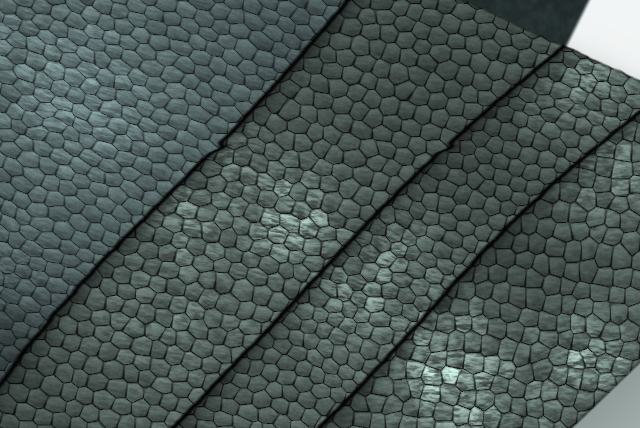
Reproduce this texture procedurally as a Shadertoy shader.

```glsl
// Overlapping sheets of dark scaled leather, fanned diagonally over a pale backdrop.
// Three bowed edge curves split the sheets; staggered jittered cells form the scales,
// and soft glows with streaked noise give each sheet its worn, glossy patches.

#define BASE_TONE 0.335
#define GAP_DEPTH 0.72
#define GAP_WIDTH 0.17
#define JITTER 0.34
#define WARP 0.012
#define SHADOW_REACH 0.022
#define SEAM_WIDTH 0.0065
#define EDGE_FRAY 0.007
#define GLOSS 1.15
#define LEATHER_TINT vec3(0.89, 1.04, 1.01)

// Foot x, slope, bow and sway of each sheet's right-hand edge
const vec4 EDGES[3] = vec4[3](
    vec4(-0.072, 0.882, -0.024, -0.020),
    vec4(0.400, 1.029, -0.035, 0.012),
    vec4(0.742, 1.016, -0.030, 0.012));
const vec3 EDGE_TOPS = vec3(1.0, 0.902, 0.746);

// Scale width, height, row angle and row stagger of each sheet
const vec4 SCALES[4] = vec4[4](
    vec4(0.046, 0.031, -0.40, 0.5),
    vec4(0.043, 0.037, -0.28, 0.5),
    vec4(0.040, 0.034, -0.33, 0.5),
    vec4(0.040, 0.042, -0.15, 0.25));

float hash(vec2 p) {
    vec3 h = fract(p.xyx * vec3(0.1031, 0.1030, 0.0973));
    h += dot(h, h.yzx + 33.33);
    return fract((h.x + h.y) * h.z);
}

float noise(vec2 p) {
    vec2 c = floor(p), f = fract(p);
    f = f * f * (3.0 - 2.0 * f);
    return mix(mix(hash(c), hash(c + vec2(1, 0)), f.x),
               mix(hash(c + vec2(0, 1)), hash(c + vec2(1, 1)), f.x), f.y);
}

float fbm(vec2 p) {
    return 0.55 * noise(p) + 0.3 * noise(p * 2.1 + 7.3) + 0.15 * noise(p * 4.3 + 2.7);
}

float glow(vec2 p, float x, float y, float radius) {
    vec2 d = (p - vec2(x, y)) / radius;
    return exp(-dot(d, d));
}

// Signed distance to a sheet edge, positive on its right
float edgeDistance(vec2 p, int i) {
    vec4 e = EDGES[i];
    float t = p.y / EDGE_TOPS[i] * 3.14159;
    float x = e.x + e.y * p.y + e.z * sin(t) + e.w * sin(2.0 * t);
    x += EDGE_FRAY * (fbm(vec2(p.y * 45.0, float(i) * 9.0)) - 0.5);
    if (i < 2) x += 0.014 * exp(-pow((p.y - 0.655) / 0.009, 2.0));
    return (x - p.x) * -0.71;
}

// Border distance, offset from the scale's centre, and its random value
vec4 scaleCell(vec2 q, float stagger) {
    float nearest = 9.0, second = 9.0, id = 0.0;
    vec2 local = vec2(0.0);
    for (int j = -1; j <= 1; j++)
    for (int i = -1; i <= 1; i++) {
        float row = floor(q.y) + float(j);
        float shift = stagger * mod(row, 2.0);
        vec2 cell = vec2(floor(q.x - shift) + float(i), row);
        vec2 wobble = vec2(hash(cell), hash(cell + 41.7)) - 0.5;
        vec2 d = q - cell - vec2(shift + 0.5, 0.5) - JITTER * wobble;
        float dist = length(d);
        if (dist < nearest) {
            second = nearest; nearest = dist;
            local = d; id = hash(cell + 13.1);
        } else second = min(second, dist);
    }
    return vec4(second - nearest, local, id);
}

// Broad tone in x, glossy sheen in y
vec2 sheetLight(vec2 p, int sheet) {
    if (sheet == 0) return vec2(
        0.07 * glow(p, 0.18, 0.80, 0.30) - 0.10 * glow(p, 0.02, 0.16, 0.17) - 0.03 * glow(p, 0.7, 0.95, 0.2),
        0.09 * glow(p, 0.21, 0.76, 0.15) + 0.07 * glow(p, 0.04, 0.37, 0.09) + 0.06 * glow(p, 0.03, 0.9, 0.12));
    if (sheet == 1) return vec2(
        -0.06 * glow(p, 1.02, 0.85, 0.32) - 0.05 * glow(p, 0.08, 0.08, 0.15),
        0.30 * glow(p, 0.69, 0.49, 0.10) + 0.22 * glow(p, 0.43, 0.52, 0.09)
        + 0.13 * glow(p, 0.55, 0.63, 0.08) + 0.09 * glow(p, 0.40, 0.27, 0.17));
    if (sheet == 2) return vec2(
        -0.06 * glow(p, 1.12, 0.62, 0.22),
        0.22 * glow(p, 0.87, 0.33, 0.14) + 0.13 * glow(p, 1.38, 0.82, 0.12));
    return vec2(
        -0.05 * glow(p, 1.22, 0.40, 0.17),
        0.32 * glow(p, 1.03, 0.16, 0.12) + 0.27 * glow(p, 1.37, 0.15, 0.10)
        + 0.14 * glow(p, 1.43, 0.62, 0.13) + 0.16 * glow(p, 1.12, 0.03, 0.13));
}

vec3 leather(vec2 p, int sheet) {
    vec4 s = SCALES[sheet];
    vec2 bend = vec2(noise(p * 14.0), noise(p * 14.0 + 50.0)) - 0.5;
    vec2 w = p + WARP * bend;
    float c = cos(s.z), n = sin(s.z);
    vec2 q = vec2(c * w.x + n * w.y, -n * w.x + c * w.y) / s.xy;
    vec4 cell = scaleCell(q, s.w);

    // Creases, domed relief and dark gaps, heaviest under each scale
    float streak = fbm(vec2(q.x * 2.0 + q.y, q.y * 6.0 - q.x) + cell.w * 20.0);
    float grain = noise(p * 230.0);
    float relief = dot(cell.yz, vec2(-0.18, 0.38));
    float width = GAP_WIDTH * (0.6 + 0.8 * noise(q * 2.3));
    float gap = (1.0 - smoothstep(0.01, width, cell.x)) * mix(0.55, 1.0, smoothstep(0.25, -0.25, cell.z));
    vec2 light = sheetLight(p, sheet);
    float tone = (BASE_TONE + light.x) * (0.74 + 0.38 * streak + 0.10 * grain + 0.10 * cell.w + relief);
    tone += GLOSS * light.y * (0.3 + 0.7 * cell.w) * smoothstep(0.2, 0.75, streak) * 1.3;
    tone *= 1.0 - gap * (sheet == 0 ? 0.75 : 1.0) * GAP_DEPTH;
    vec3 tint = LEATHER_TINT + (sheet == 0 ? vec3(-0.02, 0.0, 0.04) : vec3(0.0, 0.0, -0.02));
    return tone * tint;
}

void mainImage(out vec4 fragColor, in vec2 fragCoord) {
    vec2 p = fragCoord / iResolution.y;
    float soft = 1.5 / iResolution.y;

    // Choose the sheet and gather the seam shadows
    int sheet = 0;
    float shade = 1.0;
    for (int i = 0; i < 3; i++) {
        float d = edgeDistance(p, i);
        if (d > 0.0) {
            sheet = i + 1;
            shade *= 1.0 - 0.65 * exp(-d / SHADOW_REACH);
            shade *= mix(0.16, 1.0, smoothstep(SEAM_WIDTH - soft, SEAM_WIDTH + soft, d));
        } else shade *= mix(0.3, 1.0, smoothstep(0.0, 2.0 * soft, -d));
    }
    vec3 color = leather(p, sheet) * shade;

    // Backdrop and the dark sheet behind the upper rim
    float rim = (p.y - 1.0 + 0.455 * (p.x - 1.084)) * 0.91 + 0.003 * (noise(p * 60.0) - 0.5);
    float backSide = (p.x - 1.377 + 0.5 * (1.0 - p.y)) * 0.9;
    vec3 backSheet = vec3(0.14, 0.18, 0.18) * (0.8 + 0.4 * fbm(p * 60.0));
    vec3 paper = vec3(0.95, 0.96, 0.96) - 0.07 * exp(-max(rim, 0.0) / 0.02);
    vec3 behind = mix(backSheet, paper, smoothstep(-0.003 - soft, 0.003 + soft, backSide));
    color *= mix(0.55, 1.0, smoothstep(0.0, 0.008, -rim));
    color = mix(color, behind, smoothstep(-soft, soft, rim));

    // Pale corner below the last sheet
    float corner = (p.x - 1.338 - 1.038 * p.y) * 0.69;
    color *= mix(0.6, 1.0, smoothstep(0.0, 0.012, -corner));
    vec3 floorTone = vec3(0.56, 0.61, 0.60) + 0.6 * max(corner, 0.0);
    color = mix(color, floorTone, smoothstep(-soft, soft, corner));

    fragColor = vec4(clamp(color, 0.0, 1.0), 1.0);
}
```
